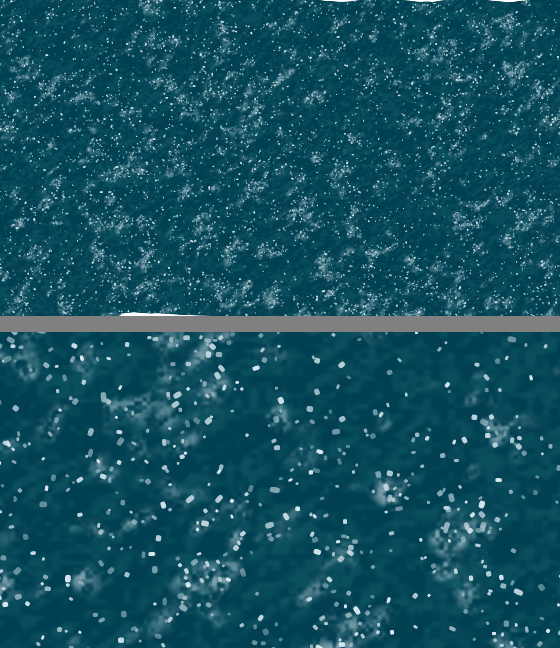
Top, the full canvas; bottom, a detail of the centre.
Give the GLSL for this texture, as a WebGL 2 fragment shader.

```glsl
#version 300 es
precision highp float;
// Dark teal water scattered with small diagonal foam patches and bright flecks.

uniform vec2 u_resolution;
out vec4 fragColor;

float hash(vec2 p) {
  vec3 q = fract(vec3(p.xyx) * 0.1031);
  q += dot(q, q.yzx + 33.33);
  return fract((q.x + q.y) * q.z);
}

float noise(vec2 p) {
  vec2 i = floor(p), f = fract(p);
  f = f * f * (3.0 - 2.0 * f);
  return mix(mix(hash(i), hash(i + vec2(1, 0)), f.x),
             mix(hash(i + vec2(0, 1)), hash(i + vec2(1, 1)), f.x), f.y);
}

// Rotate so the first axis climbs to the right, then stretch along it.
vec2 slant(vec2 p) {
  return vec2(dot(p, vec2(0.8, 0.6)) * 0.72, dot(p, vec2(-0.6, 0.8))) + 7.0;
}

// Density of foam: small clumps broken by finer ones, thicker near the bottom.
float foamDensity(vec2 p) {
  vec2 q = slant(p);
  return 0.58 * noise(q * 30.0) + 0.42 * noise(q * 63.0 + 5.0) - 0.06 * (p.y - 0.5);
}

// Small, irregular flecks, gathered where the foam is dense.
float flecks(vec2 p, float pixel) {
  const float cellSize = 0.0098;
  vec2 home = floor(p / cellSize);
  float light = 0.0;
  for (int y = -1; y <= 1; y++) {
    for (int x = -1; x <= 1; x++) {
      vec2 cell = home + vec2(x, y);
      vec2 jitter = vec2(hash(cell + 11.3), hash(cell + 47.9));
      vec2 center = (cell + jitter) * cellSize;
      float chance = mix(0.09, 0.52, smoothstep(0.40, 0.72, foamDensity(center)));
      if (hash(cell + 83.1) > chance) continue;
      float angle = 6.2832 * hash(cell + 131.7);
      vec2 d = mat2(cos(angle), -sin(angle), sin(angle), cos(angle)) * (p - center);
      d.x *= mix(0.55, 1.0, jitter.y);
      // Blend round and boxy outlines
      float reach = mix(length(d), max(abs(d.x), abs(d.y)), 0.5);
      float size = hash(cell + 171.5);
      float radius = mix(0.0014, 0.0031, size * size);
      float shade = mix(0.35, 1.0, hash(cell + 211.9));
      float soft = 0.5 * pixel;
      light = max(light, shade * (1.0 - smoothstep(radius - soft, radius + soft, reach)));
    }
  }
  return light;
}

void main() {
  float pixel = 1.0 / u_resolution.y;
  vec2 p = gl_FragCoord.xy * pixel;
  float u = gl_FragCoord.x / u_resolution.x;
  vec2 q = slant(p);

  // Water with fine, low ripples
  float ripple = 0.2 * noise(p * vec2(18.0, 36.0)) + 0.4 * noise(q * vec2(60.0, 105.0))
               + 0.4 * noise(p * vec2(120.0, 170.0));
  vec3 color = mix(vec3(0.0, 0.25, 0.32), vec3(0.045, 0.31, 0.37),
                   smoothstep(0.36, 0.76, ripple));

  // Soft foam, torn into grains and streaks
  float grain = 0.5 * noise(q * vec2(110.0, 150.0)) + 0.5 * noise(p * 230.0 + 3.0);
  float haze = 0.56 * smoothstep(0.54, 0.86, foamDensity(p + 0.006))
             * smoothstep(0.2, 0.8, grain);

  // Bright flecks over the haze
  float fleck = flecks(p, pixel);
  float light = 1.0 - (1.0 - haze) * (1.0 - fleck);
  color = mix(color, vec3(0.85, 0.91, 0.94), light);

  // Thin white slivers along the top and bottom edges
  float ragged = 0.7 + 0.6 * noise(vec2(p.x * 40.0, 2.0));
  float top = 0.006 * ragged * sin((u - 0.57) * 42.0) * step(0.57, u);
  float bottom = 0.009 * ragged * smoothstep(0.21, 0.225, u)
               * (1.0 - smoothstep(0.23, 0.40, u));
  float sliver = max(smoothstep(-0.5, 0.5, (top - (1.0 - p.y)) / pixel),
                     smoothstep(-0.5, 0.5, (bottom - p.y) / pixel));
  color = mix(color, vec3(1.0), sliver);

  fragColor = vec4(color, 1.0);
}
```
